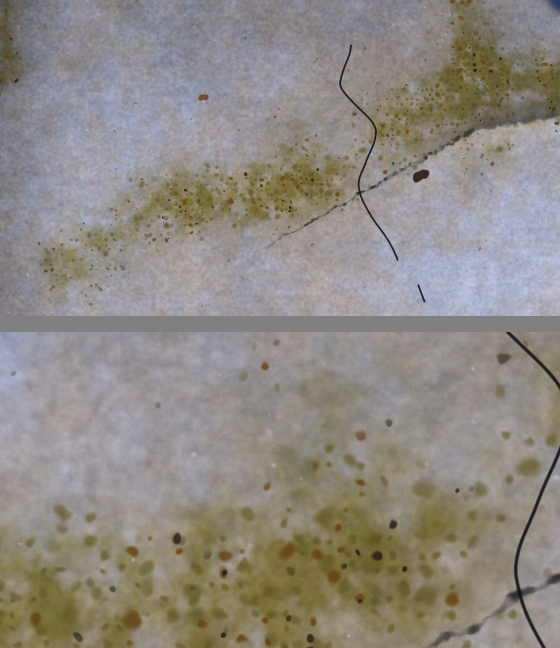
Top, the full canvas; bottom, a detail of the centre.
Give the GLSL for this texture, as a Shadertoy shader.

```glsl
// Weathered pale stone with ochre lichen stains, a diagonal crack and a loose dark hair.

const vec3 PINK_STONE = vec3(0.640, 0.607, 0.605);
const vec3 BLUE_STONE = vec3(0.625, 0.650, 0.745);
const vec3 OLIVE_STAIN = vec3(0.74, 0.70, 0.38);
const vec3 OLIVE_SPECK = vec3(0.36, 0.32, 0.11);
const vec3 OCHRE = vec3(0.39, 0.25, 0.06);
const vec3 DARK_BROWN = vec3(0.15, 0.11, 0.08);
const vec3 CRACK_GREY = vec3(0.17, 0.17, 0.18);
const vec3 HAIR_BLACK = vec3(0.07, 0.07, 0.09);
const vec3 CORNER_BLUE = vec3(0.18, 0.24, 0.38);

vec2 hash2(vec2 p) {
    vec3 q = fract(vec3(p.xyx) * vec3(0.1031, 0.1030, 0.0973));
    q += dot(q, q.yzx + 33.33);
    return fract((q.xx + q.yz) * q.zy);
}

float corner(vec2 cell, vec2 offset) {
    return dot(hash2(cell) * 2.0 - 1.0, offset);
}

// Gradient noise, roughly -0.7 to 0.7
float noise(vec2 p) {
    vec2 i = floor(p), f = fract(p), u = f * f * (3.0 - 2.0 * f), e = vec2(1.0, 0.0);
    float low = mix(corner(i, f), corner(i + e, f - e), u.x);
    float high = mix(corner(i + e.yx, f - e.yx), corner(i + 1.0, f - 1.0), u.x);
    return mix(low, high, u.y);
}

float fbm(vec2 p) {
    float sum = 0.0, gain = 1.0;
    for (int i = 0; i < 4; i++) {
        sum += gain * noise(p);
        p = mat2(1.6, 1.2, -1.2, 1.6) * p + 17.3;
        gain *= 0.6;
    }
    return sum;
}

float segmentDistance(vec2 p, vec2 a, vec2 b) {
    vec2 pa = p - a, ba = b - a;
    return length(pa - ba * clamp(dot(pa, ba) / dot(ba, ba), 0.0, 1.0));
}

float smear(vec2 p, vec2 a, vec2 b, float radius) {
    float d = segmentDistance(p, a, b) / radius;
    return exp(-d * d);
}

// One jittered dot per grid cell; size is a fraction of the cell
float specks(vec2 p, float scale, float chance, float size, float blur) {
    vec2 q = p * scale, cell = floor(q), kind = hash2(cell + 57.0);
    float radius = size * mix(0.45, 1.0, kind.x * kind.x);
    vec2 centre = 0.5 + (hash2(cell) - 0.5) * (1.0 - 2.0 * size);
    float d = length(fract(q) - centre) / radius;
    return (1.0 - smoothstep(1.0 - blur, 1.0 + blur, d)) * clamp((chance - kind.y) * 25.0, 0.0, 1.0);
}

float stainAmount(vec2 p) {
    float s = 0.7 * smear(p, vec2(0.22, 0.15), vec2(0.50, 0.36), 0.085);
    s += 0.95 * smear(p, vec2(0.62, 0.36), vec2(1.04, 0.42), 0.09);
    s += 0.45 * smear(p, vec2(0.92, 0.42), vec2(0.95, 0.58), 0.08);
    s += 0.85 * smear(p, vec2(1.25, 0.60), vec2(1.46, 0.70), 0.12);
    s += smear(p, vec2(1.54, 0.75), vec2(1.78, 0.72), 0.1);
    s += 0.6 * smear(p, vec2(1.52, 0.82), vec2(1.47, 1.02), 0.06);
    s += 0.7 * smear(p, vec2(0.0, 0.98), vec2(0.0, 0.72), 0.05);
    return s + 0.3 * smear(p, vec2(1.50, 0.46), vec2(1.60, 0.52), 0.06);
}

float hairPath(float y) {
    float x = 1.076 + 0.035 * smoothstep(0.73, 0.86, y);
    x += 0.115 * smoothstep(0.74, 0.58, y) - 0.056 * smoothstep(0.59, 0.41, y);
    return x + 0.13 * smoothstep(0.42, 0.14, y) + 0.004 * noise(vec2(y * 18.0, 3.0));
}

float hairDistance(vec2 p) {
    float y = clamp(p.y, 0.178, 0.856), x = hairPath(y);
    float slope = (hairPath(y + 0.004) - x) / 0.004;
    float strand = length(vec2((p.x - x) * inversesqrt(1.0 + slope * slope), p.y - y));
    return min(strand, segmentDistance(p, vec2(1.324, 0.097), vec2(1.343, 0.046)));
}

// Signed height above the crack line
float crackHeight(vec2 p) {
    float y = 0.213 + 0.565 * (min(p.x, 1.5) - 0.833) + 0.16 * max(p.x - 1.5, 0.0);
    return (p.y - y) * 0.87 + 0.011 * fbm(p * 26.0);
}

vec3 stone(vec2 p) {
    float tint = 0.36 + 0.7 * fbm(p * 4.5) + 0.65 * fbm(p * 16.0);
    tint += 0.4 * smear(p, vec2(0.1, 0.62), vec2(0.5, 0.72), 0.2);
    tint += 0.5 * smear(p, vec2(1.45, 0.08), vec2(1.75, 0.25), 0.2);
    tint -= 0.35 * smear(p, vec2(0.8, 0.25), vec2(1.3, 0.8), 0.25);
    float pores = specks(p + 0.015 * noise(p * 12.0), 8.5, 0.75, 0.4, 0.6);
    tint += 0.4 * pores * smoothstep(1.2, 1.5, p.x) * smoothstep(0.45, 0.3, p.y);
    float shade = 1.0 + 0.10 * fbm(p * 6.0) + 0.10 * fbm(p * vec2(24.0, 32.0));
    shade += 0.12 * fbm(p * 75.0) - 0.17 * smoothstep(0.4, 1.05, p.y);
    shade += 0.09 * smoothstep(0.8, 1.7, p.x - p.y) - 0.22 * smoothstep(0.28, -0.05, p.x);
    return mix(PINK_STONE, BLUE_STONE, clamp(tint, 0.0, 1.0)) * shade;
}

void mainImage(out vec4 fragColor, in vec2 fragCoord) {
    vec2 p = fragCoord / iResolution.y;
    float pixel = 1.0 / iResolution.y;
    vec2 warped = p + 0.007 * vec2(noise(p * 55.0), noise(p * 55.0 + 40.0));
    vec3 color = stone(p);

    // Soft stain broken up by noise, then clustered grains
    float stain = stainAmount(p + 0.06 * vec2(noise(p * 8.0), noise(p * 8.0 + 20.0)));
    float patchy = clamp(stain * (0.75 + 1.1 * fbm(p * 18.0)), 0.0, 1.0);
    float cluster = stain * clamp(0.55 + 1.4 * noise(p * 11.0 + 5.0), 0.0, 1.0);
    color *= mix(vec3(1.0), OLIVE_STAIN, patchy);
    color = mix(color, OLIVE_SPECK, 0.6 * specks(warped, 37.0, cluster * 0.6, 0.36, 0.6));
    color = mix(color, OLIVE_SPECK, 0.6 * specks(warped + 3.1, 63.0, cluster * 0.6, 0.4, 0.6));
    color = mix(color, OCHRE, 0.8 * specks(warped + 7.7, 41.0, cluster * 0.3 + 0.012, 0.33, 0.5));
    color = mix(color, DARK_BROWN, 0.85 * specks(warped + 5.3, 58.0, cluster * 0.1 + 0.015, 0.32, 0.4));
    color = mix(color, vec3(0.8, 0.82, 0.88), 0.6 * specks(warped + 9.2, 60.0, 0.03, 0.22, 0.5));

    // Broken crack: shadowed upper lip, crumbly bright lower lip
    float height = crackHeight(p);
    float lip = smoothstep(1.25, 1.6, p.x);
    float gaps = smoothstep(-0.15, 0.35, noise(vec2(p.x * 24.0, 2.0)) + 0.6 * noise(p * 70.0));
    float width = mix(0.002, 0.006, smoothstep(0.9, 1.45, p.x)) * (0.4 + 1.2 * gaps);
    float crack = 1.0 - smoothstep(width * 0.3, width + 0.004, abs(height));
    crack *= smoothstep(0.80, 0.95, p.x) * mix(0.3, 0.95, gaps) * (1.0 - 0.7 * smoothstep(1.45, 1.6, p.x));
    color *= 1.0 - 0.45 * lip * smoothstep(-0.008, 0.008, height) * exp(-max(height, 0.0) * 20.0);
    color += 0.06 * lip * smoothstep(0.0, -0.012, height) * smoothstep(-0.07, -0.02, height);
    color = mix(color, CRACK_GREY, crack);

    // Two larger grains
    float brownGrain = segmentDistance(warped, vec2(1.321, 0.440), vec2(1.343, 0.450));
    float ochreGrain = segmentDistance(warped, vec2(0.637, 0.692), vec2(0.652, 0.692));
    color = mix(color, DARK_BROWN, 0.9 * smoothstep(0.018, 0.012, brownGrain));
    color = mix(color, OCHRE, 0.8 * smoothstep(0.012, 0.007, ochreGrain));

    // Hair and the dark corner beyond the stone
    color = mix(color, HAIR_BLACK, 0.9 * (1.0 - smoothstep(0.0006, 0.0018 + pixel, hairDistance(p))));
    float beyond = p.x + 1.3 * p.y + 0.02 * noise(p * 20.0);
    color = mix(color, CORNER_BLUE, smoothstep(2.99, 3.06, beyond));
    fragColor = vec4(clamp(color, 0.0, 1.0), 1.0);
}
```
